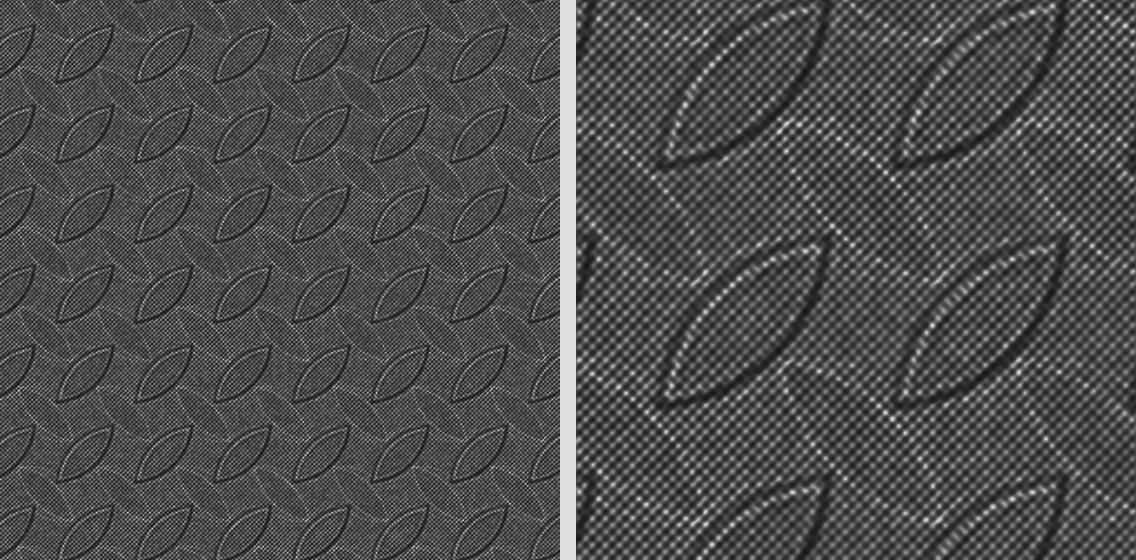
Left, the full canvas; right, a detail of the centre.
A WebGL 1 fragment shader for this texture:

```glsl
precision highp float;

uniform vec2 u_resolution;

#define REPEATS vec2(7.11, 7.0)       // tread cells across and down
#define FIRST_CENTER vec2(0.1517, 0.9036)
#define LENS_LENGTH 0.0665            // half length, tip to center
#define LENS_WIDTH 0.0235             // half width
#define CREASE_WIDTH 0.0365           // half width of the linking arcs
#define WEAVE_FREQ 126.0
#define WEAVE_MAJOR 0.38
#define WEAVE_MINOR 0.26
#define GRAIN 0.38
#define BASE_GRAY 0.285

const float TAU = 6.2831853;

float hash(vec2 p) {
  vec3 q = fract(vec3(p.xyx) * 0.1031);
  q += dot(q, q.yzx + 33.33);
  return fract((q.x + q.y) * q.z);
}

float valueNoise(vec2 p) {
  vec2 i = floor(p);
  vec2 f = fract(p);
  f = f * f * (3.0 - 2.0 * f);
  float low = mix(hash(i), hash(i + vec2(1.0, 0.0)), f.x);
  float high = mix(hash(i + vec2(0.0, 1.0)), hash(i + 1.0), f.x);
  return mix(low, high, f.y);
}

// Pointed oval lying along the x axis.
float lensDistance(vec2 p, float halfLength, float halfWidth) {
  float radius = (halfLength * halfLength + halfWidth * halfWidth) / (2.0 * halfWidth);
  return length(vec2(p.x, abs(p.y) + radius - halfWidth)) - radius;
}

// Soft line at a given offset from an outline.
float ridge(float d, float offset, float width) {
  float t = (d - offset) / width;
  return exp(-t * t);
}

// Position relative to the nearest lattice center.
vec2 nearestCenter(vec2 p, vec2 center) {
  vec2 size = 1.0 / REPEATS;
  return mod(p - center + 0.5 * size, size) - 0.5 * size;
}

// Faint arc covering two opposite quarters, linking neighbouring tips.
float crease(vec2 p, float side) {
  float d = lensDistance(p, LENS_LENGTH, CREASE_WIDTH);
  float quarter = smoothstep(-0.00015, 0.00015, side * p.x * p.y);
  return ridge(d, 0.0, 0.0017) * quarter;
}

void main() {
  vec2 uv = gl_FragCoord.xy / u_resolution;

  // Raised lenses rise to the right, flat ones fall to the right.
  vec2 r = nearestCenter(uv, FIRST_CENTER);
  vec2 f = nearestCenter(uv, FIRST_CENTER + 0.5 / REPEATS);
  vec2 raised = vec2(r.x + r.y, r.y - r.x) * 0.70711;
  vec2 flatLens = vec2(f.x - f.y, f.x + f.y) * 0.70711;
  float raisedD = lensDistance(raised, LENS_LENGTH, LENS_WIDTH);
  float flatD = lensDistance(flatLens, LENS_LENGTH + 0.002, LENS_WIDTH - 0.001);

  // Woven grain with a slow drift in phase and strength.
  float drift = valueNoise(uv * 11.0);
  float across = sin(TAU * WEAVE_FREQ * (uv.x - uv.y) + 1.2 * drift);
  float along = sin(TAU * WEAVE_FREQ * (uv.x + uv.y) - 0.9 * drift);
  float weave = WEAVE_MAJOR * across + WEAVE_MINOR * along;
  weave *= 0.8 + 0.4 * valueNoise(uv * 17.0 + 5.0);

  // Light from the upper left: lit rim inside, shaded groove outside.
  float lit = smoothstep(-0.004, 0.004, raised.y);
  float rim = ridge(raisedD, -0.0025, 0.0021) * mix(0.26, 0.62, lit);
  float groove = ridge(raisedD, 0.0028, 0.0028) * mix(0.75, 0.42, lit);
  float innerShade = ridge(raisedD, -0.0075, 0.0024) * mix(0.12, 0.28, lit);
  float halo = ridge(raisedD, 0.0085, 0.0022) * mix(0.14, 0.06, lit);

  // Stitched outlines of the flat lenses and the linking arcs.
  float outline = ridge(flatD, 0.0, 0.0018) * 0.36;
  float links = (crease(raised, 1.0) + crease(flatLens, -1.0)) * 0.24;
  float stitches = 0.75 + 0.4 * across;
  float teeth = 0.8 + 0.4 * along;

  float relief = weave * (1.0 - 0.65 * min(groove + rim, 1.0));
  relief += rim * teeth - groove - innerShade + halo;
  relief += (outline + links) * stitches;
  relief -= 0.06 * smoothstep(0.001, -0.003, flatD);
  relief += GRAIN * (valueNoise(uv * 260.0) - 0.5);

  float gray = BASE_GRAY * exp(relief);
  gl_FragColor = vec4(vec3(clamp(gray, 0.05, 0.8)), 1.0);
}
```
